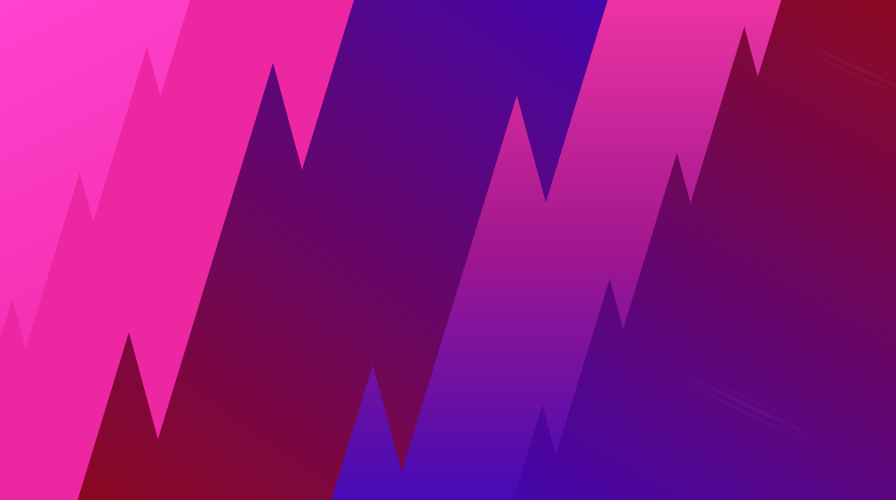
Give the GLSL for this background, as a Shadertoy shader.

```glsl
// Layout, in units of canvas height
const float ASPECT = 1.786;
const vec2 BIG_STEP = vec2(0.2872, 0.5388);
const vec2 BIG_NOTCH = vec2(0.0578, 0.214);
const vec2 SMALL_STEP = vec2(0.1342, 0.2521);
const vec2 SMALL_NOTCH = vec2(0.0268, 0.100);
const vec2 PEAK_LIGHT = vec2(0.2930, 0.9070);
const vec2 PEAK_DARK = vec2(0.5442, 0.8744);
const vec2 PEAK_BAND = vec2(1.0302, 0.8093);
const vec2 PEAK_RIGHT = vec2(1.4837, 0.9465);

// Palette
const vec3 LIGHT_PINK = vec3(1.00, 0.26, 0.82);
const vec3 SOFT_PINK = vec3(0.95, 0.18, 0.67);
const vec3 HOT_PINK = vec3(0.93, 0.15, 0.63);
const vec3 INDIGO = vec3(0.26, 0.02, 0.68);
const vec3 CRIMSON = vec3(0.55, 0.03, 0.13);
const vec3 BAND_TOP = vec3(0.93, 0.20, 0.64);
const vec3 BAND_MIDDLE = vec3(0.63, 0.09, 0.56);
const vec3 BAND_BOTTOM = vec3(0.27, 0.04, 0.71);

// Faint streaks
const vec2 STREAK_DIR = vec2(0.905, -0.425);
const float STREAK_FREQ = 420.0;
const float STREAK_GAIN = 0.035;

// Coverage of the area below a slanted zigzag through the given peak
float belowZigzag(vec2 p, vec2 peak, vec2 stride, vec2 notch) {
    float cell = floor((p.x - peak.x) / stride.x);
    float x = p.x - peak.x - cell * stride.x;
    float fallSlope = notch.y / notch.x;
    float riseSlope = (stride.y + notch.y) / (stride.x - notch.x);
    float fall = -fallSlope * x;
    float rise = riseSlope * (x - notch.x) - notch.y;
    float height = peak.y + cell * stride.y + max(fall, rise);
    float dist = (height - p.y) / length(vec2(1.0, riseSlope));
    return clamp(dist * iResolution.y + 0.5, 0.0, 1.0);
}

vec3 duskRamp(float t) {
    return mix(INDIGO, CRIMSON, clamp(t, 0.0, 1.0));
}

// Fine parallel lines inside a soft elongated spot
float streaks(vec2 p, vec2 center, vec2 size) {
    vec2 d = p - center;
    vec2 q = vec2(dot(d, STREAK_DIR), dot(d, vec2(-STREAK_DIR.y, STREAK_DIR.x)));
    vec2 e = q / size;
    return exp(-dot(e, e)) * (0.5 + 0.5 * sin(q.y * STREAK_FREQ));
}

void mainImage(out vec4 fragColor, in vec2 fragCoord) {
    vec2 p = fragCoord / iResolution.xy * vec2(ASPECT, 1.0);
    float down = 1.0 - p.y;

    // Fill of each region
    vec3 light = mix(LIGHT_PINK, SOFT_PINK, clamp(down * 1.2 + p.x * 0.6, 0.0, 1.0));
    vec3 dark = duskRamp(0.03 + 0.39 * (1.186 - p.x) + 0.57 * down);
    vec3 band = mix(BAND_TOP, BAND_MIDDLE, clamp(down * 2.0, 0.0, 1.0));
    band = mix(band, BAND_BOTTOM, clamp(down * 2.0 - 1.0, 0.0, 1.0));
    vec3 right = duskRamp(1.0 - 0.39 * (ASPECT - p.x) - 0.68 * down);
    right += STREAK_GAIN * streaks(p, vec2(1.488, 0.186), vec2(0.13, 0.018));
    right += STREAK_GAIN * streaks(p, vec2(1.71, 0.86), vec2(0.09, 0.018));

    // Layers from left to right
    vec3 color = mix(light, HOT_PINK, belowZigzag(p, PEAK_LIGHT, SMALL_STEP, SMALL_NOTCH));
    color = mix(color, dark, belowZigzag(p, PEAK_DARK, BIG_STEP, BIG_NOTCH));
    color = mix(color, band, belowZigzag(p, PEAK_BAND, BIG_STEP, BIG_NOTCH));
    color = mix(color, right, belowZigzag(p, PEAK_RIGHT, SMALL_STEP, SMALL_NOTCH));
    fragColor = vec4(color, 1.0);
}
```
